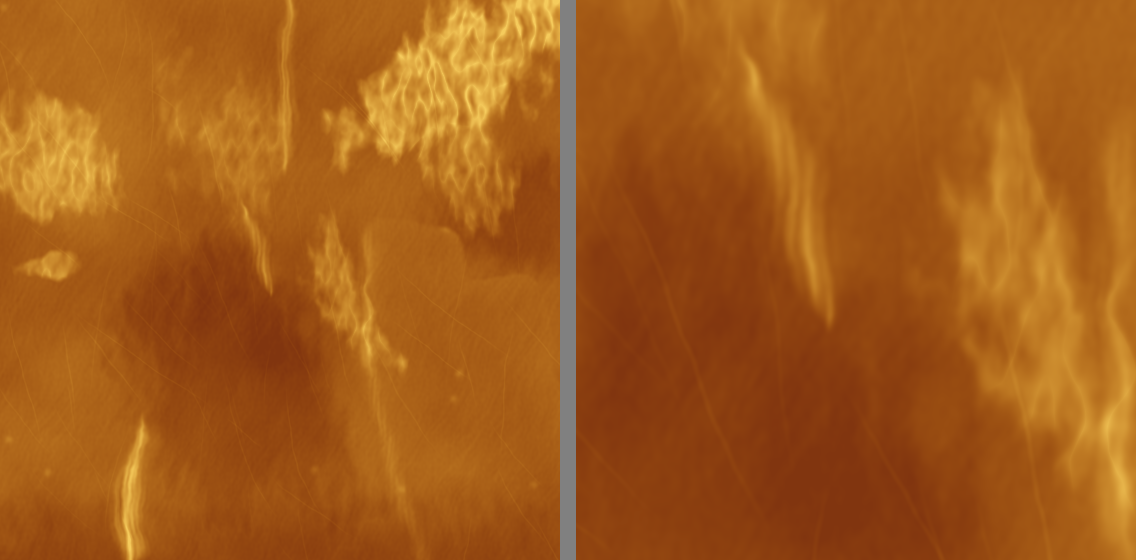
Left: the whole. Right: its middle third, enlarged.
Write a Shadertoy shader that draws this texture.

```glsl
// Amber radar-style terrain: dark plains, bright frayed uplands, a smooth lobed
// plain, tapered ridges and faint curved fractures. All layers add to one tone
// value, built from warped gradient noise, then coloured by a smooth ramp.

#define BASE_TONE 0.092
#define BROAD_VARIATION 0.13
#define WARP 0.035
#define FRAY 1.15
#define DARK_DEPTH 0.085
#define FRACTURES 75
#define FRACTURE_TONE 0.032
#define FRACTURE_WIDTH 0.0026
#define SWARM_TONE 0.014
#define GRAIN_TONE 0.010
#define KNOBS 10

vec2 hash2(vec2 p) {
    vec3 q = fract(p.xyx * vec3(0.1031, 0.1030, 0.0973));
    q += dot(q, q.yzx + 33.33);
    return fract((q.xx + q.yz) * q.zy);
}

float corner(vec2 cell, vec2 offset) {
    return dot(2.0 * hash2(cell + 57.0) - 1.0, offset);
}

float gradientNoise(vec2 p) {
    vec2 i = floor(p), f = p - i;
    vec2 u = f * f * f * (f * (f * 6.0 - 15.0) + 10.0);
    vec2 e = vec2(1.0, 0.0);
    float low = mix(corner(i, f), corner(i + e, f - e), u.x);
    float high = mix(corner(i + e.yx, f - e.yx), corner(i + 1.0, f - 1.0), u.x);
    return 1.5 * mix(low, high, u.y);
}

float fbm(vec2 p) {
    float sum = 0.0, gain = 0.5;
    for (int i = 0; i < 5; i++) {
        sum += gain * gradientNoise(p);
        p = mat2(1.6, 1.2, -1.2, 1.6) * p + 7.3;
        gain *= 0.5;
    }
    return sum;
}

// Leaning ellipse with an edge frayed by noise
float region(vec2 p, vec2 centre, vec2 radius, float lean, float fray) {
    vec2 q = p - centre;
    q.x += lean * q.y;
    return smoothstep(0.0, 0.55, 1.0 - length(q / radius) + fray);
}

// Ridge that swells in the middle and tapers to both ends
float ridge(vec2 p, vec2 a, vec2 b, float width) {
    vec2 d = b - a;
    float h = clamp(dot(p - a, d) / dot(d, d), 0.0, 1.0);
    float taper = smoothstep(0.0, 0.3, h) * smoothstep(1.0, 0.4, h);
    float across = length(p - a - d * h) / (0.003 + width * taper);
    return exp(-across * across) * smoothstep(0.0, 0.08, h) * smoothstep(1.0, 0.8, h);
}

float roundBox(vec2 p, vec2 halfSize, float r) {
    vec2 q = abs(p) - halfSize + r;
    return length(max(q, 0.0)) + min(max(q.x, q.y), 0.0) - r;
}

// Thin bent lines, mostly running down to the right
float fractures(vec2 p) {
    float sum = 0.0;
    for (int i = 0; i < FRACTURES; i++) {
        vec2 place = hash2(vec2(float(i), 3.0)), shape = hash2(vec2(float(i), 17.0));
        float angle = mix(-0.25, 0.95, shape.x), reach = mix(0.04, 0.17, shape.y);
        vec2 along = vec2(sin(angle), -cos(angle)), q = p - place;
        float u = dot(q, along);
        float v = dot(q, vec2(-along.y, along.x)) + (place.y - 0.5) * 2.5 * u * u;
        sum += smoothstep(FRACTURE_WIDTH, 0.0, abs(v))
             * smoothstep(reach, reach * 0.3, abs(u)) * mix(0.3, 1.0, fract(shape.x * 7.0));
    }
    return sum;
}

float knobs(vec2 p) {
    float sum = 0.0;
    for (int i = 0; i < KNOBS; i++) {
        vec2 q = (p - hash2(vec2(float(i), 41.0))) / 0.007;
        sum += exp(-dot(q, q));
    }
    return sum;
}

// Brown to pale gold; tone 0 is the common dark brown
vec3 amberRamp(float t) {
    return vec3(0.55 + t, 0.25 + t + 0.8 * t * t, 0.06 + 0.1 * t + 1.55 * t * t);
}

void mainImage(out vec4 fragColor, in vec2 fragCoord) {
    vec2 p = fragCoord / iResolution.y;
    vec2 w = p + WARP * vec2(fbm(p * 5.0), fbm(p * 5.0 + 19.0));
    float fray = FRAY * fbm(w * vec2(9.0, 6.0) + 4.0) + 0.35 * gradientNoise(w * vec2(48.0, 16.0));
    float stripes = gradientNoise(w * vec2(130.0, 14.0));

    // Broad ground and dark plains
    float tone = BASE_TONE + 0.035 * p.y + BROAD_VARIATION * fbm(w * 3.0);
    float dark = region(w, vec2(0.43, 0.28), vec2(0.25, 0.36), 0.2, 0.5 * fray);
    dark = max(dark, region(w, vec2(0.92, 0.62), vec2(0.20, 0.14), 0.0, 0.5 * fray));
    dark = max(dark, 0.7 * smoothstep(0.17, 0.0, p.y + 0.12 * fray));
    tone -= DARK_DEPTH * dark;

    // Smooth lobed plain with a brighter crisp rim
    vec2 s = w - vec2(0.2 * (0.4 - w.y), 0.0);
    float edge = min(roundBox(s - vec2(0.77, 0.38), vec2(0.09, 0.22), 0.04),
                     roundBox(s - vec2(0.87, 0.32), vec2(0.11, 0.19), 0.06));
    float plain = smoothstep(0.006, -0.006, edge) * smoothstep(0.1, 0.26, p.y);
    tone = mix(tone, 0.088 + 0.05 * exp(14.0 * min(edge, 0.0)) + 0.04 * fbm(w * 7.0), plain);

    // Uplands with ridged, steeply drawn detail
    float crest = 1.0 - abs(gradientNoise(w * vec2(38.0, 16.0)));
    float detail = 0.4 + 0.55 * crest * crest * crest + 0.3 * gradientNoise(w * vec2(90.0, 45.0));
    float upland = 0.27 * region(w, vec2(0.80, 0.85), vec2(0.20, 0.15), 0.0, fray);
    upland = max(upland, 0.20 * region(w, vec2(0.85, 0.70), vec2(0.10, 0.14), 0.0, fray));
    upland = max(upland, 0.30 * region(w, vec2(0.98, 0.98), vec2(0.12, 0.10), 0.0, fray));
    upland = max(upland, 0.18 * region(w, vec2(0.06, 0.70), vec2(0.17, 0.14), 0.3, fray));
    upland = max(upland, 0.22 * region(w, vec2(0.09, 0.525), vec2(0.075, 0.03), 0.0, fray));
    upland = max(upland, 0.11 * region(w, vec2(0.41, 0.74), vec2(0.11, 0.19), 0.15, fray));
    upland = max(upland, 0.19 * region(w, vec2(0.60, 0.47), vec2(0.07, 0.16), 0.3, fray));
    tone += upland * detail;

    // Tapered ridges and the fault belt beside the lobed plain
    float ridges = 0.17 * ridge(w, vec2(0.485, 0.465), vec2(0.435, 0.66), 0.014);
    ridges += 0.25 * ridge(w, vec2(0.235, -0.04), vec2(0.245, 0.27), 0.018);
    ridges += 0.15 * ridge(w, vec2(0.515, 0.68), vec2(0.52, 1.08), 0.011);
    float belt = (w.x - 0.655 - 0.27 * max(0.0, 0.35 - w.y)) / 0.013;
    ridges += 0.055 * exp(-belt * belt) * smoothstep(0.62, 0.55, p.y);
    tone += ridges * (0.9 + 0.7 * stripes);

    // Fine lines, knobs and grain
    vec2 drift = mat2(0.88, 0.47, -0.47, 0.88) * w;
    tone += FRACTURE_TONE * fractures(mix(p, w, 0.5)) + 0.07 * knobs(p);
    tone += SWARM_TONE * (gradientNoise(drift.yx * vec2(14.0, 130.0)) + 0.5 * stripes);
    tone += GRAIN_TONE * gradientNoise(p * vec2(170.0, 120.0));

    fragColor = vec4(amberRamp(clamp(tone, -0.045, 0.41)), 1.0);
}
```
